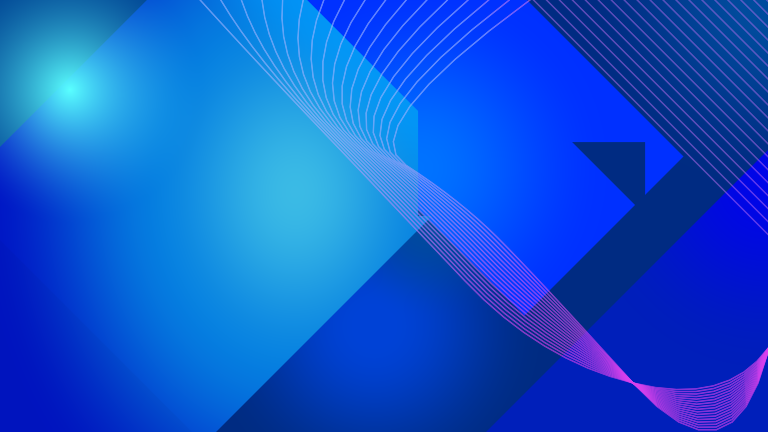
This background is drawn by a Shadertoy shader. Its source:

```glsl
// Overlapping diagonal blue panels with soft glows and a ribbon of fine curved lines.

// Layout: the canvas is 9 units high; "rise" = x - y, "fall" = x + y
const float CANVAS_HEIGHT = 9.0;
const float CORNER_RISE = -5.94;
const float LEFT_RISE = 4.5;
const float BRIGHT_RISE = 8.5;
const float BAND_RISE = 10.125;
const float BRIGHT_FALL = 13.35;
const float LEFT_FALL = 15.4;
const float STRIPE_FALL = 19.98;
const float LEFT_EDGE_X = 8.71;
const vec2 NOTCH_CORNER = vec2(13.44, 6.04);
const float NOTCH_FALL = 17.96;
const vec2 CYAN_CENTER = vec2(1.46, 7.13);
const vec2 SKY_CENTER = vec2(6.15, 5.0);

// Colours
const vec3 NAVY = vec3(0.0, 0.17, 0.51);
const vec3 STEEL = vec3(0.0, 0.30, 0.62);
const vec3 COBALT = vec3(0.0, 0.26, 0.84);
const vec3 INDIGO = vec3(0.0, 0.12, 0.73);
const vec3 VIOLET_BLUE = vec3(0.0, 0.02, 0.91);
const vec3 ROYAL = vec3(0.0, 0.08, 0.77);
const vec3 AZURE = vec3(0.02, 0.50, 0.88);
const vec3 SKY = vec3(0.23, 0.73, 0.90);
const vec3 RIM = vec3(0.0, 0.62, 1.0);
const vec3 CYAN = vec3(0.35, 1.0, 1.0);
const vec3 ELECTRIC = vec3(0.0, 0.19, 1.0);
const vec3 LAVENDER = vec3(0.62, 0.70, 1.0);
const vec3 MAGENTA = vec3(0.85, 0.25, 0.93);

// Line work
const int LINE_COUNT = 17;
const int STEPS = 8;
const float LINE_HALF_WIDTH = 0.006;
const float LINE_ALPHA = 0.6;
const float STRIPE_GAP = 0.27;
const vec2 OUTER[6] = vec2[6](vec2(3.13, 10.15), vec2(5.21, 7.85), vec2(8.13, 4.79),
                              vec2(11.25, 1.5), vec2(15.13, 0.54), vec2(16.88, 2.96));
const vec2 INNER[6] = vec2[6](vec2(14.75, 11.71), vec2(7.33, 6.29), vec2(9.58, 4.83),
                              vec2(11.13, 3.29), vec2(15.25, -1.25), vec2(16.75, 4.58));

float pixelSize() { return CANVAS_HEIGHT / iResolution.y; }

float fill(float d) { return clamp(0.5 - d / pixelSize(), 0.0, 1.0); }

// Smoothed half plane whose boundary is a diagonal
float below(float value, float limit) { return fill((value - limit) * 0.7071); }

float stroke(float d) {
    return 1.0 - smoothstep(0.0, pixelSize(), d - LINE_HALF_WIDTH);
}

float segmentDistance(vec2 p, vec2 a, vec2 b) {
    vec2 ab = b - a;
    return length(p - a - ab * clamp(dot(p - a, ab) / dot(ab, ab), 0.0, 1.0));
}

// Distance to one ribbon line: a quadratic spline between the two border curves
float ribbonDistance(vec2 p, float t) {
    float d = 1e3;
    for (int i = 0; i < 4; i++) {
        vec2 c = mix(OUTER[i + 1], INNER[i + 1], t);
        vec2 a = 0.5 * (mix(OUTER[i], INNER[i], t) + c);
        vec2 b = 0.5 * (mix(OUTER[i + 2], INNER[i + 2], t) + c);
        vec2 last = a;
        for (int j = 1; j <= STEPS; j++) {
            float s = float(j) / float(STEPS);
            vec2 next = mix(mix(a, c, s), mix(c, b, s), s);
            d = min(d, segmentDistance(p, last, next));
            last = next;
        }
    }
    return d;
}

vec3 leftPanel(vec2 p, float fall) {
    float r = length((p - SKY_CENTER) * vec2(1.0, 0.8));
    vec3 color = mix(SKY, AZURE, smoothstep(0.0, 3.2, r));
    color = mix(color, ROYAL, smoothstep(2.6, 6.6, r));
    color = mix(color, RIM, 0.7 * smoothstep(13.0, LEFT_FALL, fall));
    return color * mix(1.0, 0.97, below(fall, 4.0));
}

void mainImage(out vec4 fragColor, in vec2 fragCoord) {
    vec2 p = fragCoord / iResolution.y * CANVAS_HEIGHT;
    float rise = p.x - p.y, fall = p.x + p.y;

    // Navy backdrop, lower triangle and lower right corner
    vec3 color = mix(STEEL, NAVY, smoothstep(0.0, 4.0, distance(p, vec2(16.0, 9.0))));
    vec3 triangle = mix(COBALT, NAVY, smoothstep(0.3, 3.6, distance(p, vec2(7.8, 2.2))));
    triangle = mix(STEEL, triangle, smoothstep(0.0, 2.2, distance(p, vec2(9.0, 4.5))));
    color = mix(color, triangle, below(fall, BRIGHT_FALL));
    vec3 corner = mix(VIOLET_BLUE, INDIGO, smoothstep(0.0, 4.0, distance(p, vec2(16.0, 5.2))));
    color = mix(color, corner, below(-rise, -BAND_RISE));

    // Bright panel with its dark notch
    vec3 bright = mix(vec3(0.0, 0.45, 1.0), ELECTRIC, smoothstep(0.0, 4.0, distance(p, vec2(8.7, 5.5))));
    float brightMask = below(rise, BRIGHT_RISE) * below(-fall, -BRIGHT_FALL) * below(fall, STRIPE_FALL);
    float notch = below(-fall, -NOTCH_FALL) * fill(p.x - NOTCH_CORNER.x) * fill(p.y - NOTCH_CORNER.y);
    color = mix(color, bright, brightMask * (1.0 - notch));

    // Left panel, its upper corner and the cyan glow
    float leftMask = below(rise, LEFT_RISE) * below(fall, LEFT_FALL)
                   * fill(min(p.x - LEFT_EDGE_X, p.y - LEFT_RISE));
    vec3 left = mix(leftPanel(p, fall), vec3(0.0, 0.27, 0.58), below(rise, CORNER_RISE));
    float glow = pow(max(1.0 - distance(p, CYAN_CENTER) / 2.8, 0.0), 1.6);
    color = mix(color, mix(left, CYAN, glow), leftMask);

    // Ribbon and parallel stripes
    float clear = 1.0;
    if (fall > 12.5 && fall < 20.2) {
        for (int k = 0; k < LINE_COUNT; k++) {
            float t = float(k) / float(LINE_COUNT - 1);
            clear *= 1.0 - LINE_ALPHA * stroke(ribbonDistance(p, t));
        }
    }
    float stripe = abs(fract((fall - STRIPE_FALL) / STRIPE_GAP) - 0.5) * STRIPE_GAP * 0.7071;
    clear *= 1.0 - 0.45 * stroke(stripe) * below(-fall, -STRIPE_FALL);
    float pink = max(smoothstep(7.0, 1.5, p.y), 0.6 * smoothstep(18.0, 20.0, fall));
    color = mix(mix(LAVENDER, MAGENTA, pink), color, clear);

    fragColor = vec4(color, 1.0);
}
```
